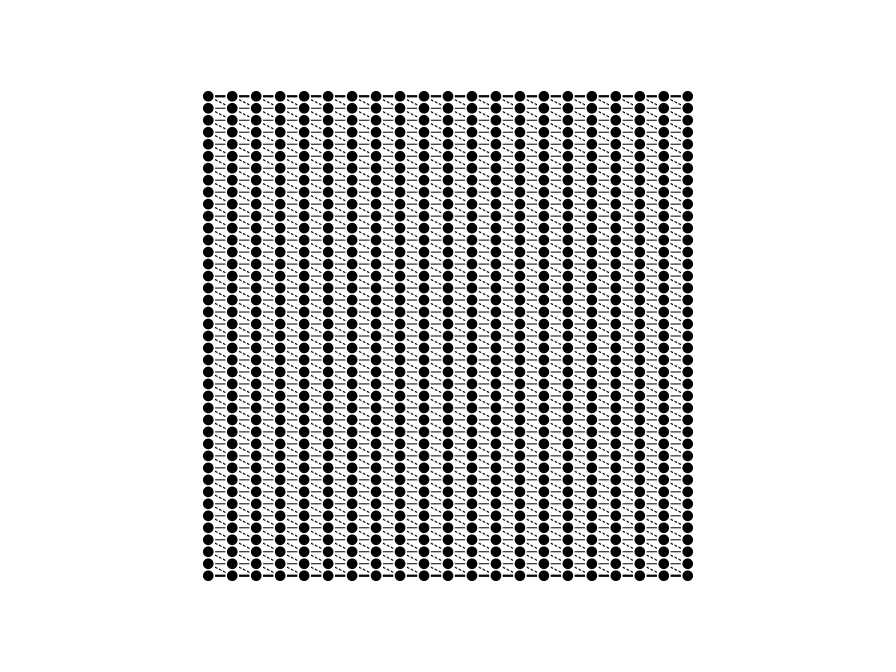
This pattern is drawn by a WebGL 1 fragment shader. Its source:

```glsl
precision highp float;
// Square lattice of black dots in columns, joined by thin rungs and dashed diagonals.

uniform vec2 u_resolution;

#define ROWS 40.0         // row gaps; one row gap is the unit of length
#define COLUMNS 20.0      // column gaps
#define SIDE 0.7135       // lattice side as a share of canvas height
#define DOT_RADIUS 0.443
#define HALO_RADIUS 0.57  // clear ring where links stop short of a dot
#define RUNG_WIDTH 0.085
#define EDGE_WIDTH 0.19   // heavier rungs on the first and last rows
#define DIAGONAL_WIDTH 0.10
#define DASH_PITCH 0.37
#define DASH_LENGTH 0.23
#define INK vec3(0.01)
#define PAPER vec3(1.0)

// Coverage of a region whose signed distance is negative inside.
float fill(float dist, float px) {
  return clamp(0.5 - dist / px, 0.0, 1.0);
}

// Coverage of a strip, exact even when it is thinner than a pixel.
float strip(float offset, float width, float px) {
  return fill(offset - 0.5 * width, px) - fill(offset + 0.5 * width, px);
}

// Signed offset from the nearest whole number.
float nearestOffset(float x) {
  return fract(x + 0.5) - 0.5;
}

void main() {
  // Lattice coordinates, centred on the canvas; white margins meet when tiled.
  float px = ROWS / (SIDE * u_resolution.y);
  vec2 p = (gl_FragCoord.xy - 0.5 * u_resolution) * px + 0.5 * ROWS;
  vec2 gap = vec2(ROWS / COLUMNS, 1.0);
  vec2 node = clamp(floor(p / gap + 0.5), vec2(0.0), vec2(COLUMNS, ROWS));
  float dotDistance = length(p - node * gap);

  // Horizontal rungs
  float insideX = step(0.0, p.x) * step(p.x, ROWS);
  float onEdge = 1.0 - step(0.5, node.y) * step(node.y, ROWS - 0.5);
  float rungWidth = mix(RUNG_WIDTH, EDGE_WIDTH, onEdge);
  float rung = insideX * strip(p.y - node.y, rungWidth, px);

  // Dashed diagonals, each falling one row per column
  float insideY = step(0.0, p.y) * step(p.y, ROWS);
  float stretch = length(gap);
  float across = nearestOffset(p.y + p.x / gap.x) * gap.x / stretch;
  float along = (mod(p.x, gap.x) / gap.x - 0.5) * stretch;
  float dash = strip(nearestOffset(along / DASH_PITCH) * DASH_PITCH, DASH_LENGTH, px);
  float diagonal = insideX * insideY * dash * strip(across, DIAGONAL_WIDTH, px);

  // Links stop at the halo, dots lie on top
  float links = max(rung, diagonal) * (1.0 - fill(dotDistance - HALO_RADIUS, px));
  float ink = max(links, fill(dotDistance - DOT_RADIUS, px));
  gl_FragColor = vec4(mix(PAPER, INK, ink), 1.0);
}
```
